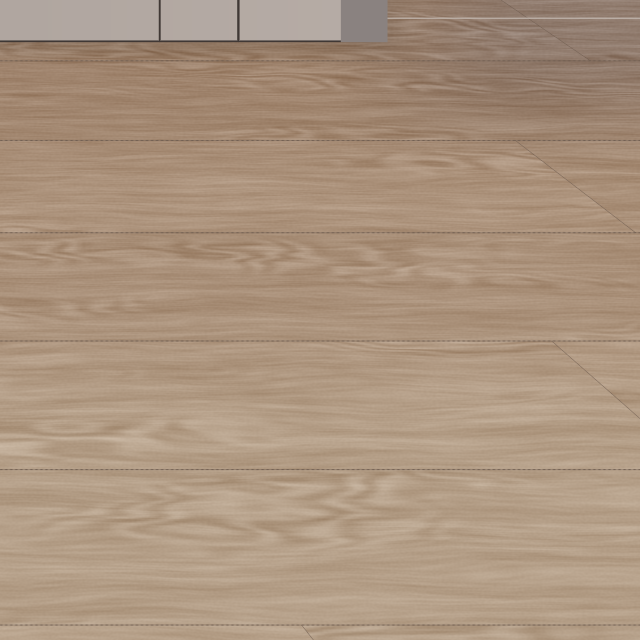
A WebGL 2 fragment shader for this texture:

```glsl
#version 300 es
precision highp float;
// Pale oak plank floor receding in perspective below the foot of a cabinet.
// Canvas points are projected to plank coordinates; each plank gets seeded
// gradient-noise grain, then seams, soft shading and cabinet are layered on.

#define HORIZON -1.5977      // height of the vanishing point, y pointing down
#define VANISH_X -1.5625     // where the butt joints converge
#define ROW_SCALE 24.716     // plank rows per unit of inverse depth
#define ROW_OFFSET 14.601
#define SEAM_WIDTH 0.0017
#define JOINT_WIDTH 0.0011
#define GRAIN_CONTRAST 0.062
#define FIGURE_CONTRAST 0.040
#define PLANK_VARIATION 0.014
#define CABINET_FOOT 0.0650

uniform vec2 u_resolution;
out vec4 outColor;

const vec3 OAK_LIGHT = vec3(0.71, 0.625, 0.535);
const vec3 OAK_MID = vec3(0.67, 0.57, 0.48);
const vec3 OAK_DEEP = vec3(0.62, 0.51, 0.42);
const vec3 OAK_SHADE = vec3(0.55, 0.47, 0.42);
const vec3 SEAM_DARK = vec3(0.43, 0.36, 0.31);
const vec3 PANEL = vec3(0.71, 0.67, 0.645);
const vec3 PANEL_END = vec3(0.54, 0.51, 0.50);
const vec3 GAP_DARK = vec3(0.20, 0.17, 0.16);
const vec3 TRIM = vec3(0.76, 0.72, 0.69);

float hash(vec2 p) {
    vec3 q = fract(vec3(p.xyx) * 0.1031);
    q += dot(q, q.yzx + 33.33);
    return fract((q.x + q.y) * q.z);
}

vec2 gradient(vec2 cell) {
    float angle = 6.2832 * hash(cell);
    return vec2(cos(angle), sin(angle));
}

float gradientNoise(vec2 p) {
    vec2 i = floor(p), f = fract(p);
    vec2 s = f * f * f * (f * (f * 6.0 - 15.0) + 10.0);
    vec2 e = vec2(0.0, 1.0);
    float low = mix(dot(gradient(i), f), dot(gradient(i + e.yx), f - e.yx), s.x);
    float high = mix(dot(gradient(i + e), f - e), dot(gradient(i + 1.0), f - 1.0), s.x);
    return mix(low, high, s.y);
}

// Coverage of a line, given the distance to its centre.
float line(float dist, float width, float pixel) {
    return 1.0 - smoothstep(-0.6 * pixel, 0.6 * pixel, abs(dist) - 0.5 * width);
}

// Coverage of the side where x exceeds edge.
float above(float edge, float x, float pixel) {
    return smoothstep(-0.6 * pixel, 0.6 * pixel, x - edge);
}

// Position of the butt joint along an odd row.
float jointPosition(float row) {
    float k = 0.5 * (row + 1.0);
    return 1.468 - 0.165 * k - 0.0305 * k * (k - 1.0) * (k - 2.0);
}

// Streaks, fine pores and cathedral figure, as a signed brightness.
float woodGrain(vec2 p, float seed) {
    p += vec2(seed * 37.0, seed * 91.0);
    p.y += 0.07 * gradientNoise(p * vec2(3.5, 4.0));
    float streaks = gradientNoise(p * vec2(2.2, 12.0))
                  + 0.8 * gradientNoise(p * vec2(6.0, 31.0) + 17.0)
                  + 0.6 * gradientNoise(p * vec2(19.0, 68.0) + 41.0);
    float field = gradientNoise(p * vec2(1.7, 2.1) + 5.0)
                + 0.16 * gradientNoise(p * vec2(9.0, 9.0));
    float rings = sin(48.0 * field + 3.0 * gradientNoise(p * vec2(5.0, 16.0)));
    float figured = smoothstep(0.0, 0.38, gradientNoise(p * vec2(1.3, 2.6) + 73.0));
    return GRAIN_CONTRAST * streaks + FIGURE_CONTRAST * rings * figured;
}

vec3 floorColor(vec2 p, float pixel) {
    // Project to plank coordinates
    float depth = p.y - HORIZON;
    float across = ROW_OFFSET - ROW_SCALE / depth;
    float along = (p.x - VANISH_X) / depth;
    float row = floor(across);
    float hasJoint = mod(row, 2.0);
    float jointOffset = along - jointPosition(row);
    float plank = row + 20.0 + 40.0 * hasJoint * step(0.0, jointOffset);
    float seed = hash(vec2(plank, 7.0));

    // Tone from far to near, with dimmer light at the far right
    vec3 color = mix(OAK_DEEP, OAK_MID, smoothstep(0.08, 0.34, p.y));
    color = mix(color, OAK_LIGHT, smoothstep(0.42, 0.72, p.y));
    float shade = smoothstep(0.45, 0.85, p.x) * (1.0 - smoothstep(0.04, 0.28, p.y));
    color = mix(color, OAK_SHADE, 0.9 * shade);
    color *= 1.0 - 0.10 * (1.0 - smoothstep(0.06, 0.11, p.y)) * (1.0 - above(0.62, p.x, 0.08));

    // Grain, warmer where darker, and a fine surface speckle
    float grain = woodGrain(vec2(along * 2.2, across), seed);
    color += grain * vec3(0.85, 1.0, 1.12) + PLANK_VARIATION * (seed - 0.5);
    color += 0.018 * gradientNoise(p * vec2(210.0, 300.0));

    // Broken long seams and thin slanted joints
    float seamDistance = (across - round(across)) * depth * depth / ROW_SCALE;
    float broken = 0.65 + 0.25 * sin(p.x * 800.0);
    color = mix(color, SEAM_DARK, broken * line(seamDistance, SEAM_WIDTH, pixel));
    float jointDistance = jointOffset * depth / sqrt(1.0 + along * along);
    return mix(color, SEAM_DARK, 0.6 * hasJoint * line(jointDistance, JOINT_WIDTH, pixel));
}

vec3 addCabinet(vec3 color, vec2 p, float pixel) {
    // Bright trim running on to the right
    color = mix(color, TRIM, 0.85 * line(p.y - 0.0285, 0.0022, pixel));

    // Doors with dark gaps, then the grey end panel
    vec3 front = PANEL * (0.97 + 0.06 * p.x);
    float gaps = max(line(p.x - 0.2495, 0.0030, pixel), line(p.x - 0.3725, 0.0036, pixel));
    gaps = max(gaps, line(p.y - CABINET_FOOT, 0.0036, pixel));
    front = mix(front, GAP_DARK, 0.9 * gaps);
    front = mix(front, PANEL_END, above(0.5325, p.x, pixel));
    float inside = (1.0 - above(0.6055, p.x, pixel)) * (1.0 - above(CABINET_FOOT + 0.001, p.y, pixel));
    return mix(color, front, inside);
}

void main() {
    vec2 p = gl_FragCoord.xy / u_resolution;
    p.y = 1.0 - p.y;
    float pixel = 1.0 / min(u_resolution.x, u_resolution.y);
    vec3 color = addCabinet(floorColor(p, pixel), p, pixel);
    outColor = vec4(clamp(color, 0.0, 1.0), 1.0);
}
```
